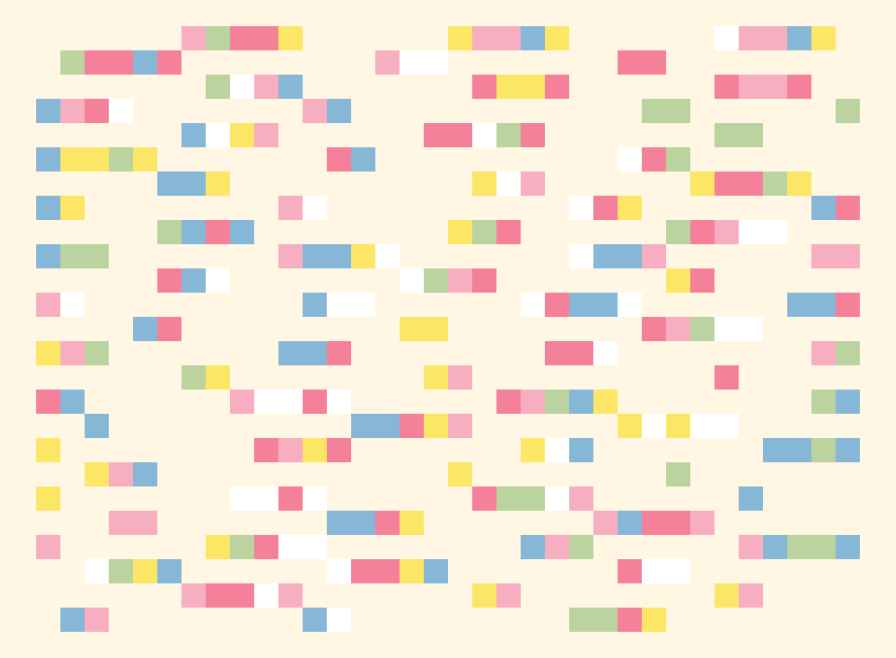
Reproduce this pattern procedurally as a Shadertoy shader.

```glsl
// Staggered rows of short pastel block runs on a cream ground.

const vec2 GRID = vec2(34.0, 25.0);   // columns and rows of the block field
const float CELL = 0.03682;           // block side, in canvas heights
const float SLOT_PERIOD = 11.0;       // columns from one run slot to the next
const float MAX_RUN = 5.0;            // longest run, in blocks
const float ROW_SHIFT = 5.25;         // stagger per row, keeps neighbours apart

const vec3 CREAM  = vec3(1.000, 0.965, 0.892);
const vec3 YELLOW = vec3(0.990, 0.900, 0.400);
const vec3 BLUE   = vec3(0.525, 0.718, 0.845);
const vec3 GREEN  = vec3(0.730, 0.828, 0.622);
const vec3 PINK   = vec3(0.968, 0.682, 0.757);
const vec3 ROSE   = vec3(0.955, 0.502, 0.604);
const vec3 WHITE  = vec3(1.0);

// Random value in 0..1 for a slot; the seed picks independent streams.
float hash(vec2 slot, float seed) {
    vec3 q = fract(vec3(slot, seed) * vec3(0.1031, 0.1130, 0.0973) + 0.37);
    q += dot(q, q.yzx + 33.33);
    return fract((q.x + q.y) * q.z);
}

vec3 palette(float index) {
    if (index < 0.5) return YELLOW;
    if (index < 1.5) return BLUE;
    if (index < 2.5) return GREEN;
    if (index < 3.5) return PINK;
    if (index < 4.5) return ROSE;
    return WHITE;
}

// Colour of the k-th block: each block differs from the one before,
// except for one that may repeat and form a double block.
vec3 blockColor(vec2 slot, float k) {
    float repeatAt = 1.0 + floor(5.0 * hash(slot, 3.0));
    float index = floor(6.0 * hash(slot, 4.0));
    for (float i = 1.0; i < MAX_RUN; i++) {
        if (i > k) break;
        if (i != repeatAt) index += 1.0 + floor(5.0 * hash(slot, 10.0 + i));
    }
    return palette(mod(index, 6.0));
}

// Colour of one grid cell.
vec3 cellColor(vec2 cell) {
    if (any(lessThan(cell, vec2(0.0))) || any(greaterThanEqual(cell, GRID))) return CREAM;

    // Locate the run slot in this row
    float x = cell.x + floor(ROW_SHIFT * cell.y);
    vec2 slot = vec2(floor((x + 0.5) / SLOT_PERIOD), cell.y);
    float column = x - slot.x * SLOT_PERIOD;

    // Random run length and start inside the slot
    float runLength = 1.0 + floor(MAX_RUN * pow(hash(slot, 1.0), 0.7));
    float start = floor((MAX_RUN + 1.0 - runLength) * hash(slot, 2.0));
    float k = column - start;
    return (k < 0.0 || k >= runLength) ? CREAM : blockColor(slot, k);
}

// Exact coverage of the up to four cells beneath a pixel of the given width.
vec3 smoothCells(vec2 p, float width) {
    vec2 lo = floor(p - 0.5 * width);
    vec2 hi = floor(p + 0.5 * width);
    vec2 cover = clamp((p + 0.5 * width - hi) / width, 0.0, 1.0);
    vec3 bottom = mix(cellColor(lo), cellColor(vec2(hi.x, lo.y)), cover.x);
    vec3 top = mix(cellColor(vec2(lo.x, hi.y)), cellColor(hi), cover.x);
    return mix(bottom, top, cover.y);
}

void mainImage(out vec4 fragColor, in vec2 fragCoord) {
    vec2 centered = (fragCoord - 0.5 * iResolution.xy) / iResolution.y;
    vec2 p = centered / CELL + 0.5 * GRID;
    float pixelWidth = 1.0 / (iResolution.y * CELL);
    fragColor = vec4(smoothCells(p, pixelWidth), 1.0);
}
```
